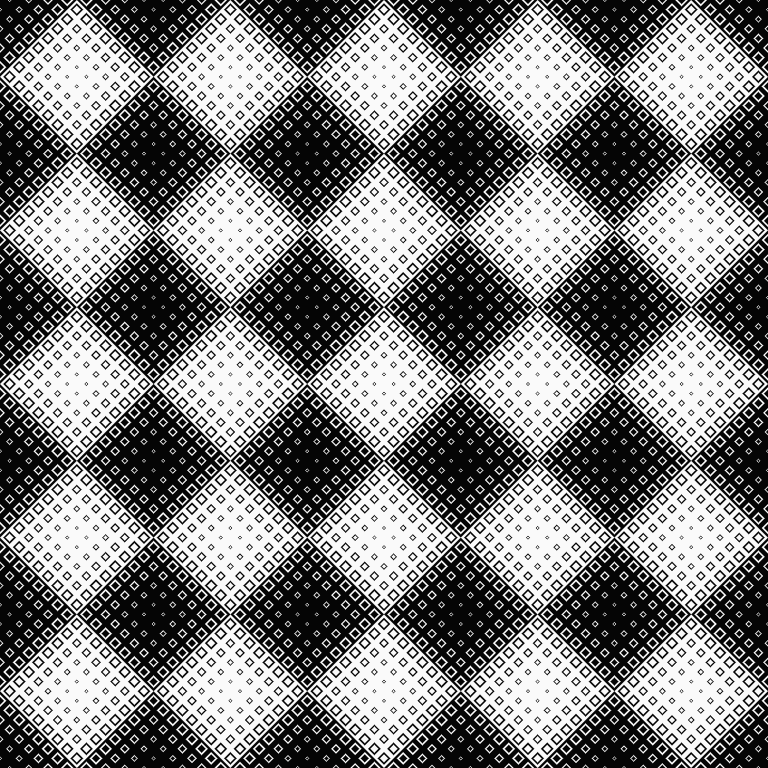
This pattern is drawn by a three.js fragment shader. Its source:

```glsl
varying vec2 vUv;

// Distance to the outline of a square, measured from its middle line
float squareOutline(vec2 p, float halfSide) {
  vec2 d = abs(p) - halfSide;
  return abs(max(d.x, d.y));
}

float coverage(float dist, float pixel) {
  return clamp(0.5 - dist / pixel, 0.0, 1.0);
}

void main() {
  // Diagonal checkerboard, five diamonds of each colour across and down
  vec2 p = vUv * 5.0;
  vec2 diagonal = vec2(p.x + p.y - 0.5, p.x - p.y + 0.5);
  vec2 tile = floor(diagonal);
  float isWhite = 1.0 - mod(tile.x + tile.y, 2.0);

  // Each diamond holds an 8 by 8 grid of small squares
  vec2 grid = fract(diagonal) * 8.0;
  float pixel = max(fwidth(vUv.x), fwidth(vUv.y)) * 5.0 * 8.0 * sqrt(2.0);

  // Diamond fill with smoothed borders
  vec2 toBorder = 4.0 - abs(grid - 4.0);
  float borderDist = min(toBorder.x, toBorder.y);
  float inside = clamp(borderDist / pixel, 0.0, 0.5);
  float fill = 0.5 + (isWhite * 2.0 - 1.0) * inside;

  // Outlined squares grow ring by ring from the centre to the border
  vec2 offset = abs(floor(grid) - 3.5);
  float ring = max(offset.x, offset.y) - 0.5;
  float outerHalf = 0.10 + 0.077 * ring;
  float strokeHalf = outerHalf * 0.18;
  float outline = squareOutline(fract(grid) - 0.5, outerHalf - strokeHalf);
  float ink = coverage(outline - strokeHalf, pixel);

  float tone = mix(fill, 1.0 - fill, ink);
  gl_FragColor = vec4(vec3(mix(0.02, 0.98, tone)), 1.0);
}
```
